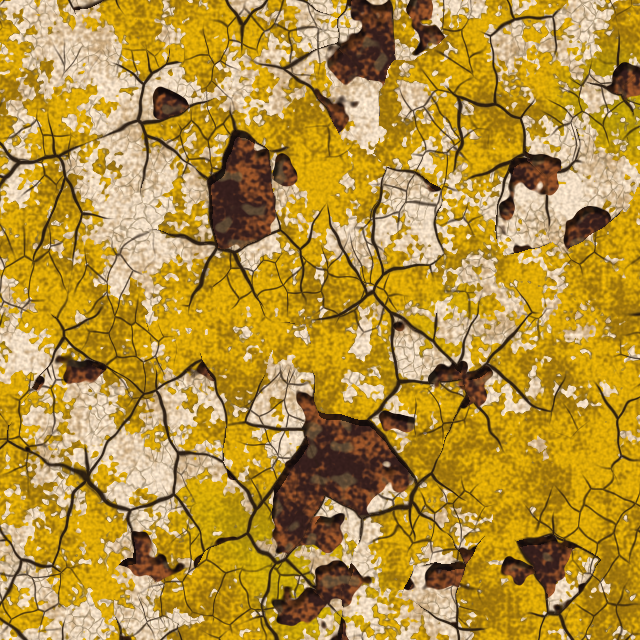
Reproduce this texture procedurally as a WebGL 2 fragment shader.

```glsl
#version 300 es
precision highp float;

uniform vec2 u_resolution;
out vec4 fragColor;

// Colours
const vec3 PAINT_LIGHT = vec3(0.87, 0.67, 0.03);
const vec3 PAINT_DARK = vec3(0.62, 0.46, 0.05);
const vec3 PAINT_LIME = vec3(0.76, 0.68, 0.03);
const vec3 PRIMER_LIGHT = vec3(0.95, 0.87, 0.77);
const vec3 PRIMER_TAN = vec3(0.79, 0.66, 0.49);
const vec3 GRIME = vec3(0.46, 0.39, 0.26);
const vec3 RUST = vec3(0.60, 0.33, 0.16);
const vec3 RUST_DARK = vec3(0.21, 0.12, 0.11);
const vec3 CRACK = vec3(0.15, 0.10, 0.06);

// Sizes in canvas units, densities in cells per canvas
const float FLAKE_CELLS = 9.0;
const float FINE_CELLS = 21.0;
const float HAIR_CELLS = 58.0;
const float CRACK_WIDTH = 0.0026;
const float FINE_WIDTH = 0.0010;
const float HAIR_WIDTH = 0.0006;
const float PEEL_LEVEL = 0.10;
const float HOLE_LEVEL = 0.34;
const vec2 SHADOW_OFFSET = vec2(-0.004, 0.010);

vec2 hash2(vec2 c) {
  vec3 a = fract(c.xyx * vec3(0.1031, 0.1030, 0.0973));
  a += dot(a, a.yzx + 33.33);
  return fract((a.xx + a.yz) * a.zy);
}

float corner(vec2 cell, vec2 offset) {
  float angle = 6.2832 * hash2(cell + 71.0).x;
  return dot(vec2(cos(angle), sin(angle)), offset);
}

float gradientNoise(vec2 p) {
  vec2 i = floor(p), f = p - i, e = vec2(1.0, 0.0);
  vec2 u = f * f * f * (f * (f * 6.0 - 15.0) + 10.0);
  return mix(mix(corner(i, f), corner(i + e, f - e), u.x),
             mix(corner(i + e.yx, f - e.yx), corner(i + 1.0, f - 1.0), u.x), u.y);
}

float layeredNoise(vec2 p) {
  return gradientNoise(p) + 0.5 * gradientNoise(p * 2.1 + 9.0) + 0.3 * gradientNoise(p * 4.3 + 23.0);
}

// Voronoi flakes: x is the distance to the border, y a random value per flake
vec2 flakes(vec2 p, float cells) {
  p *= cells;
  vec2 base = floor(p), nearest = vec2(0.0), toNearest = vec2(8.0);
  for (int y = -1; y <= 1; y++)
    for (int x = -1; x <= 1; x++) {
      vec2 g = vec2(x, y);
      vec2 r = base + g + hash2(base + g) - p;
      if (dot(r, r) < dot(toNearest, toNearest)) { toNearest = r; nearest = g; }
    }
  float border = 8.0;
  for (int y = -2; y <= 2; y++)
    for (int x = -2; x <= 2; x++) {
      vec2 g = nearest + vec2(x, y);
      vec2 r = base + g + hash2(base + g) - p;
      vec2 across = r - toNearest;
      if (dot(across, across) > 1e-5)
        border = min(border, dot(0.5 * (r + toNearest), normalize(across)));
    }
  return vec2(border / cells, hash2(base + nearest + 131.0).x);
}

// Bends the borders and stretches flakes a little upward
vec2 warp(vec2 p) {
  vec2 bend = 0.035 * vec2(gradientNoise(p * 7.0), gradientNoise(p * 7.0 + 40.0));
  bend += 0.007 * vec2(gradientNoise(p * 33.0), gradientNoise(p * 33.0 + 60.0));
  return (p + bend) * vec2(1.12, 0.88) + 3.0;
}

// Positive where the flake has fallen off down to the metal
float damage(vec2 p, float flakeId) {
  float wear = 0.6 * gradientNoise(p * 5.0 + 17.0) + 0.45 * gradientNoise(p * 13.0 + 5.0);
  wear += 0.13 * gradientNoise(p * 42.0) + 0.5 * (flakeId - 0.5);
  return wear + 0.15 - 0.5 * abs(p.x - 0.52) - HOLE_LEVEL;
}

float line(float d, float width, float pixel) {
  return 1.0 - smoothstep(max(width - pixel, 0.0), width + pixel, d);
}

void main() {
  float pixel = 1.0 / min(u_resolution.x, u_resolution.y);
  vec2 p = gl_FragCoord.xy * pixel;
  vec2 q = warp(p);
  vec2 flake = flakes(q, FLAKE_CELLS);
  float grain = gradientNoise(p * 150.0);
  float speck = gradientNoise(p * 110.0 + 31.0);

  float depth = damage(p, flake.y);
  float hole = smoothstep(-0.012, 0.012, depth);
  float nearHole = smoothstep(-0.3, 0.0, depth);

  // Yellow coat
  float tone = 0.5 + 0.7 * layeredNoise(p * 9.0 + 2.0) + 0.5 * gradientNoise(p * 48.0) + 0.5 * grain;
  vec3 paint = mix(PAINT_DARK, PAINT_LIGHT, smoothstep(0.08, 0.75, tone));
  paint = mix(paint, PAINT_LIME, 0.6 * smoothstep(0.15, 0.45, gradientNoise(p * 3.0 + 50.0)));

  // Primer with hairline cracks
  float stain = 0.56 + 0.6 * layeredNoise(p * 11.0 + 70.0) + 0.45 * speck + 0.3 * grain;
  vec3 primer = mix(PRIMER_TAN, PRIMER_LIGHT, smoothstep(0.1, 0.75, stain));
  float hair = line(flakes(q + 0.004 * speck, HAIR_CELLS).x, HAIR_WIDTH, pixel);
  primer = mix(primer, GRIME, 0.5 * hair * smoothstep(-0.2, 0.2, gradientNoise(p * 15.0)));

  // Ragged peeling of the coat
  float peel = 0.45 * gradientNoise(p * 2.5 + 12.0) + 0.5 * gradientNoise(p * vec2(7.0, 5.0) + 3.0);
  peel += 0.45 * gradientNoise(p * 17.0) + 0.4 * gradientNoise(p * 45.0 + 8.0) + 0.3 * speck;
  peel += 0.3 * (flake.y - 0.5) + 0.12 * nearHole - PEEL_LEVEL;
  float rim = smoothstep(-0.09, -0.03, peel) * smoothstep(-0.1, 0.25, gradientNoise(p * 26.0 + 90.0));
  paint = mix(paint, GRIME, 0.6 * rim);
  vec3 color = mix(paint, primer, smoothstep(-0.035, 0.035, peel));

  // Rusty metal, shaded under the lip above it
  float crust = 0.45 + 0.7 * layeredNoise(p * 24.0 + 6.0) + 0.6 * speck + 0.4 * grain - 1.2 * max(depth - 0.08, 0.0);
  vec3 metal = mix(RUST_DARK, RUST, smoothstep(0.1, 0.85, crust));
  metal = mix(metal, GRIME, 0.6 * smoothstep(0.15, 0.35, gradientNoise(p * 38.0 + 14.0)));
  vec2 above = p + SHADOW_OFFSET;
  float lip = damage(above, flakes(warp(above), FLAKE_CELLS).y);
  metal *= mix(0.35, 1.0, smoothstep(-0.03, 0.05, lip));
  color = mix(color, metal, hole);

  // Main and fine cracks, broken up along their length
  float open = smoothstep(-0.2, 0.35, gradientNoise(p * 6.0 + 80.0) + 0.3 * nearHole);
  float mainCrack = line(flake.x, CRACK_WIDTH * (0.25 + 0.75 * open), pixel) * smoothstep(0.05, 0.35, open);
  float fineOpen = smoothstep(-0.02, 0.22, gradientNoise(p * 8.0 + 25.0));
  float fineCrack = line(flakes(q + 7.0, FINE_CELLS).x, FINE_WIDTH, pixel) * fineOpen;
  float dirt = 0.3 * open * (1.0 - smoothstep(0.0, 0.009, flake.x));
  color = mix(color, GRIME, dirt * (1.0 - hole));
  color = mix(color, CRACK, max(0.95 * mainCrack, 0.75 * fineCrack) * (1.0 - 0.7 * hole));

  color *= 1.0 + 0.14 * grain + 0.12 * gradientNoise(p * 230.0);
  fragColor = vec4(clamp(color, 0.0, 1.0), 1.0);
}
```
